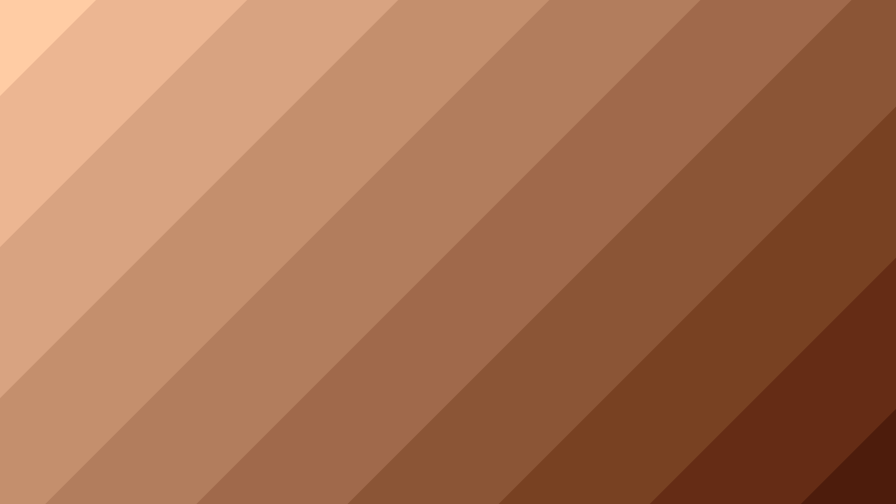
Reproduce this background procedurally as a Shadertoy shader.

```glsl
// Flat diagonal stripes stepping from pale peach at the upper left to dark
// brown at the lower right. The distance along the falling diagonal picks a
// stripe tone, and each border is blended over about one pixel.

const int STRIPES = 10;

const vec3 TONES[STRIPES] = vec3[STRIPES](
    vec3(1.000, 0.800, 0.643),
    vec3(0.925, 0.714, 0.573),
    vec3(0.847, 0.639, 0.506),
    vec3(0.769, 0.561, 0.427),
    vec3(0.698, 0.490, 0.365),
    vec3(0.627, 0.412, 0.294),
    vec3(0.545, 0.333, 0.212),
    vec3(0.471, 0.255, 0.133),
    vec3(0.396, 0.173, 0.082),
    vec3(0.302, 0.110, 0.047)
);

void mainImage(out vec4 fragColor, in vec2 fragCoord)
{
    // Canvas units: the height is 1, the origin is at the lower left
    vec2 p = fragCoord / iResolution.y;
    float pixel = 1.0 / iResolution.y;

    // Zero at the upper left corner, growing to the right and downwards
    float diagonal = p.x + 1.0 - p.y;

    // Lay each darker stripe over the lighter ones before it
    vec3 color = TONES[0];
    for (int i = 1; i < STRIPES; i++) {
        float border = 0.1905 + 0.2998 * float(i - 1);
        float cover = smoothstep(-pixel, pixel, diagonal - border);
        color = mix(color, TONES[i], cover);
    }

    fragColor = vec4(color, 1.0);
}
```
